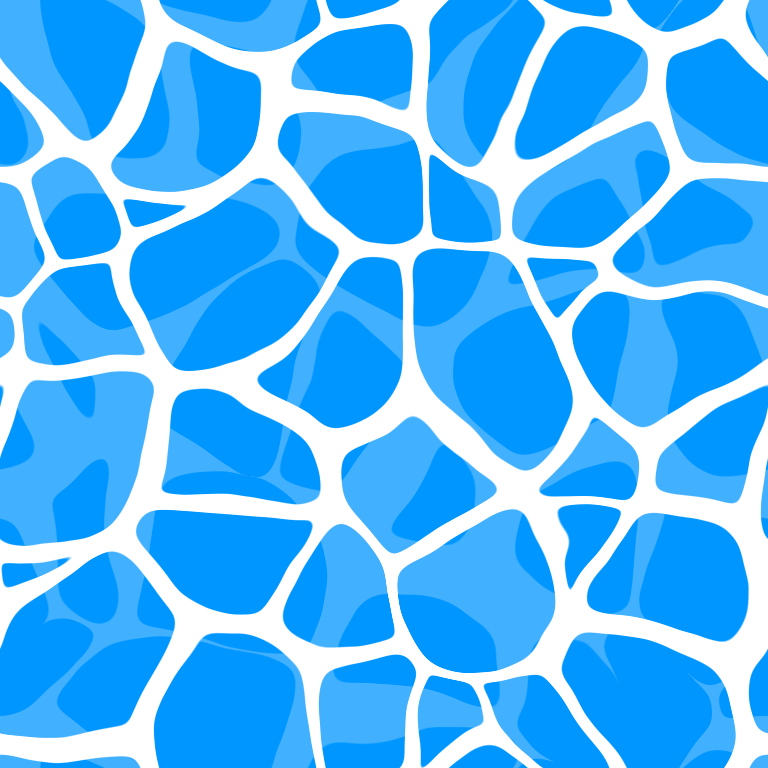
Give the GLSL for this texture, as a WebGL 1 fragment shader.

```glsl
precision highp float;
// Cartoon water caustics: a wavy white web over a fainter, broken light-blue web.
// Each web is a wrapping weighted Voronoi diagram with rounded cells; light sites
// become the small oval holes. Wrapping value noise bends and swells the lines.

uniform vec2 u_resolution;

float hash(vec2 p) {
  return fract(sin(dot(p, vec2(127.1, 311.7))) * 43758.5453);
}

// Value noise with n lattice cells across the tile
float noise(vec2 uv, float n, float seed) {
  vec2 p = uv * n, cell = floor(p), f = fract(p);
  f = f * f * (3.0 - 2.0 * f);
  vec2 lo = mod(cell + 0.5, n) + seed;
  vec2 hi = mod(cell + 1.5, n) + seed;
  return mix(mix(hash(lo), hash(vec2(hi.x, lo.y)), f.x),
             mix(hash(vec2(lo.x, hi.y)), hash(hi), f.x), f.y);
}

vec2 noise2(vec2 uv, float n, float seed) {
  return vec2(noise(uv, n, seed), noise(uv, n, seed + 41.0)) - 0.5;
}

vec2 warp(vec2 uv, float seed) {
  return uv + 0.065 * noise2(uv, 5.0, seed)
            + 0.022 * noise2(uv, 13.0, seed + 3.0)
            + 0.003 * noise2(uv, 34.0, seed + 7.0);
}

// Position (xy) and weight (z) of the site in a cell; negative weight = small hole
vec3 site(vec2 cell, float n, float seed) {
  vec2 id = mod(cell + 0.5, n) + seed;
  vec2 jitter = vec2(hash(id), hash(id + 17.3));
  float kind = hash(id + 31.9);
  return vec3(cell + 0.12 + 0.76 * jitter, kind > 0.74 ? -0.33 : 0.2 * kind);
}

float power(vec2 p, vec3 s) {
  vec2 d = p - s.xy;
  return dot(d, d) - s.z;
}

// Signed distance to the web, negative on its lines, in canvas units
float web(vec2 uv, float n, float halfWidth, float rounding, float seed) {
  vec2 p = uv * n, cell = floor(p);
  vec3 owner = vec3(0.0);
  float best = 1e3;
  for (int y = -2; y <= 2; y++) {
    for (int x = -2; x <= 2; x++) {
      vec3 s = site(cell + vec2(x, y), n, seed);
      float w = power(p, s);
      if (w < best) { best = w; owner = s; }
    }
  }

  // Soft minimum of the distances to all borders of the owning cell
  float k = owner.z < 0.0 ? 0.6 * rounding : rounding;
  float sum = 1e-9;
  for (int y = -2; y <= 2; y++) {
    for (int x = -2; x <= 2; x++) {
      vec3 s = site(cell + vec2(x, y), n, seed);
      float gap = distance(s.xy, owner.xy);
      if (gap > 0.001) sum += exp(-0.5 * (power(p, s) - best) / (gap * k));
    }
  }
  float inset = owner.z < 0.0 ? 0.5 * halfWidth : halfWidth;
  return (-k * log(sum) - inset) / n;
}

void main() {
  vec2 uv = gl_FragCoord.xy / u_resolution;
  float soft = 0.75 / min(u_resolution.x, u_resolution.y);

  // Line widths swell and taper; the faint web breaks up where its width drops
  float foamWidth = mix(0.035, 0.105, noise(uv, 7.0, 5.0));
  float glowWidth = mix(-0.06, 0.27, noise(uv, 6.0, 23.0));
  float foam = web(warp(uv, 11.0), 6.0, foamWidth, 0.05, 2.0);
  float glow = web(warp(uv, 67.0), 5.0, glowWidth, 0.06, 53.0);

  vec3 deepBlue = vec3(0.0, 0.59, 1.0);
  vec3 lightBlue = vec3(0.25, 0.69, 1.0);
  vec3 color = mix(lightBlue, deepBlue, smoothstep(-soft, soft, glow));
  color = mix(vec3(1.0), color, smoothstep(-soft, soft, foam));
  gl_FragColor = vec4(color, 1.0);
}
```
